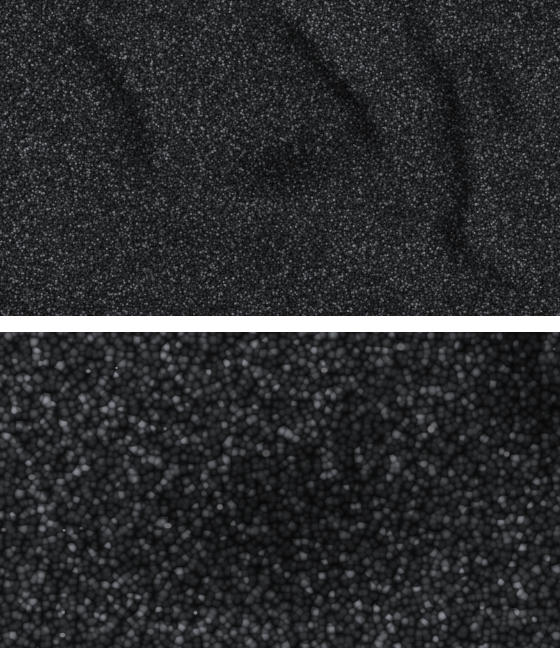
Top: the whole. Bottom: its middle third, enlarged.
Reproduce this texture procedurally as a Shadertoy shader.

```glsl
#define GRAIN_ROWS 138.0
#define PEBBLE_ROWS 36.0
#define PEBBLE_SHARE 0.10
#define BASE_TONE 0.138
#define TONE_SPREAD 0.17
#define SPARKLE 0.18
#define GAP_DEPTH 0.64
#define FOLD_DEPTH 0.50
#define SWELL_DEPTH 0.22
#define SAND_TINT vec3(0.975, 1.0, 1.05)
#define PEBBLE_COLOR vec3(0.41, 0.41, 0.42)

vec2 hash2(vec2 p) {
    vec3 q = fract(p.xyx * vec3(0.1031, 0.1030, 0.0973));
    q += dot(q, q.yzx + 33.33);
    return fract((q.xx + q.yz) * q.zy);
}

float gradientDot(vec2 cell, vec2 offset) {
    return dot(hash2(cell + 71.0) * 2.0 - 1.0, offset);
}

float gradientNoise(vec2 p) {
    vec2 i = floor(p), f = fract(p);
    vec2 u = f * f * f * (f * (f * 6.0 - 15.0) + 10.0);
    vec2 e = vec2(1.0, 0.0);
    float low = mix(gradientDot(i, f), gradientDot(i + e, f - e), u.x);
    float high = mix(gradientDot(i + e.yx, f - e.yx), gradientDot(i + 1.0, f - 1.0), u.x);
    return mix(low, high, u.y);
}

float fbm(vec2 p) {
    float sum = 0.0, amplitude = 1.0;
    for (int i = 0; i < 4; i++) {
        sum += amplitude * gradientNoise(p);
        p = mat2(1.6, 1.2, -1.2, 1.6) * p + 7.3;
        amplitude *= 0.5;
    }
    return sum;
}

// Shaded hollow along a bowed line: soft on its left, steeper and lit on its right
float fold(vec2 p, vec2 start, vec2 end, float bow, float width) {
    float span = distance(start, end);
    vec2 along = (end - start) / span;
    float t = dot(p - start, along) / span;
    float s = clamp(t, 0.0, 1.0);
    float side = dot(p - start, vec2(-along.y, along.x)) - bow * 4.0 * s * (1.0 - s);
    float x = side / (side < 0.0 ? width : width * 0.5);
    float crest = (side - width * 1.4) / width;
    float taper = smoothstep(-0.15, 0.3, t) * (1.0 - smoothstep(0.85, 1.12, t));
    return taper * (exp(-x * x) - 0.2 * exp(-crest * crest));
}

// Large-scale light and shade of the sand surface
float relief(vec2 p) {
    vec2 warp = vec2(fbm(p * 4.0), fbm(p * 4.0 + 19.0));
    vec2 q = p + 0.04 * warp;
    float shade = 0.8 * fold(q, vec2(0.23, 0.93), vec2(0.475, 0.48), 0.04, 0.06);
    shade += fold(q, vec2(0.81, 1.03), vec2(1.21, 0.50), 0.035, 0.05);
    shade += fold(q, vec2(1.29, 1.0), vec2(1.45, 0.22), 0.07, 0.055);
    shade += 0.7 * fold(q, vec2(1.41, 0.31), vec2(1.62, 0.08), -0.02, 0.045);
    shade += 0.6 * fold(q, vec2(1.46, 0.88), vec2(1.64, 0.60), 0.02, 0.07);
    shade += 0.35 * fold(q, vec2(0.40, 0.27), vec2(1.02, 0.21), 0.01, 0.08);
    vec2 hollow = (q - vec2(0.89, 0.46)) / vec2(0.15, 0.085);
    shade += 0.95 * exp(-dot(hollow, hollow));
    float swell = fbm(vec2(p.x * 2.4 + p.y, p.y * 2.4) + 3.0);
    float edge = 0.08 * (1.0 - smoothstep(0.0, 0.2, p.y));
    return max(1.08 - FOLD_DEPTH * shade + SWELL_DEPTH * swell - edge, 0.30);
}

// Packed grains of uneven size, their tones blended softly where they meet
float grains(vec2 p) {
    vec2 cell = floor(p);
    float nearest = 8.0, toneSum = 0.0, weightSum = 0.0;
    for (int y = -1; y <= 1; y++)
    for (int x = -1; x <= 1; x++) {
        vec2 id = cell + vec2(x, y);
        vec2 d = p - id - hash2(id);
        vec2 h = hash2(id + 157.0);
        float spread = dot(d, d) * mix(0.65, 1.5, h.y);
        float tone = BASE_TONE + TONE_SPREAD * h.x * h.x + SPARKLE * pow(h.x, 9.0);
        float weight = exp(-18.0 * spread);
        toneSum += weight * tone * (1.0 + 0.3 * dot(d, vec2(-0.5, 0.8)));
        weightSum += weight;
        nearest = min(nearest, spread);
    }
    float body = 1.0 - GAP_DEPTH * smoothstep(0.12, 0.82, sqrt(nearest));
    return body * toneSum / weightSum;
}

// Sparse larger pale grains: x is coverage, y is brightness
vec2 pebble(vec2 p) {
    vec2 id = floor(p), pick = hash2(id + 311.0), shape = hash2(id + 47.0);
    vec2 d = fract(p) - mix(vec2(0.3), vec2(0.7), shape);
    d *= vec2(1.0, mix(1.0, 1.5, shape.y));
    float radius = mix(0.06, 0.19, pick.y * pick.y);
    float cover = 1.0 - smoothstep(radius * 0.6, radius * 1.2, length(d));
    return vec2(cover * step(pick.x, PEBBLE_SHARE), mix(0.7, 1.2, shape.x));
}

void mainImage(out vec4 fragColor, in vec2 fragCoord) {
    float light = relief(fragCoord / iResolution.y);
    vec3 color = vec3(0.0);
    // Four samples per pixel smooth the grain edges
    for (int i = 0; i < 4; i++) {
        vec2 offset = vec2(i % 2, i / 2) * 0.5 - 0.25;
        vec2 p = (fragCoord + offset) / iResolution.y;
        vec3 sand = SAND_TINT * grains(p * GRAIN_ROWS) * light;
        vec2 stone = pebble(p * PEBBLE_ROWS);
        color += mix(sand, PEBBLE_COLOR * stone.y * mix(0.6, 1.0, light), stone.x);
    }
    fragColor = vec4(color * 0.25, 1.0);
}
```
